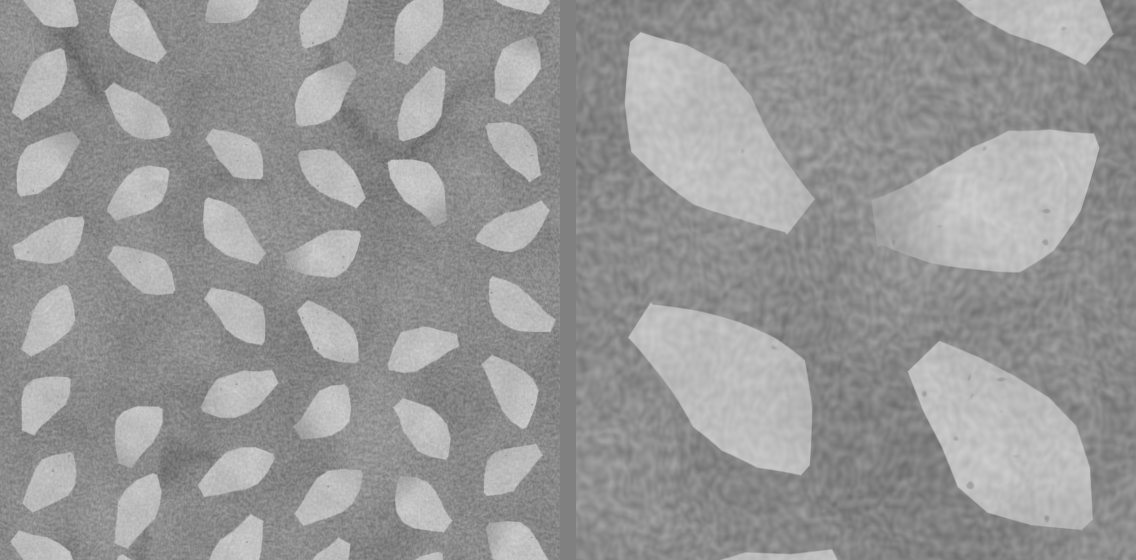
Left, the full canvas; right, a detail of the centre.
This pattern is drawn by a Shadertoy shader. Its source:

```glsl
// Pale cut-paper leaves scattered over mottled grey felted paper.
// Leaves sit in a shifted, jittered grid with faceted outlines; both papers
// are shaded with gradient noise that wraps, so the square tiles seamlessly.

const vec2 LEAF_GRID = vec2(6.0, 7.0);
const float FACETS = 6.0;
const float FELT_GREY = 0.54;
const float LEAF_GREY = 0.735;

vec3 hash(vec2 cell, float seed) {
    uvec3 v = uvec3(vec3(cell, seed)) * 1664525u + 1013904223u;
    v.x += v.y * v.z; v.y += v.z * v.x; v.z += v.x * v.y;
    v ^= v >> 16u;
    v.x += v.y * v.z; v.y += v.z * v.x; v.z += v.x * v.y;
    return vec3(v >> 8u) / 16777216.0;
}

vec2 wrapCell(vec2 cell, vec2 period) {
    return floor(mod(cell + 0.5, period));
}

float cornerSlope(vec2 cell, vec2 offset, vec2 period, float seed) {
    float angle = 6.2832 * hash(wrapCell(cell, period), seed).x;
    return dot(vec2(cos(angle), sin(angle)), offset);
}

// Gradient noise with a whole number of cells across the canvas.
float noise(vec2 uv, vec2 period, float seed) {
    vec2 p = uv * period, c = floor(p), f = p - c;
    vec2 s = f * f * f * (f * (f * 6.0 - 15.0) + 10.0);
    vec2 e = vec2(1.0, 0.0);
    float low = mix(cornerSlope(c, f, period, seed),
                    cornerSlope(c + e.xy, f - e.xy, period, seed), s.x);
    float high = mix(cornerSlope(c + e.yx, f - e.yx, period, seed),
                     cornerSlope(c + e.xx, f - e.xx, period, seed), s.x);
    return mix(low, high, s.y);
}

float fbm(vec2 uv, vec2 period, float seed) {
    float sum = 0.0, gain = 1.0;
    for (int i = 0; i < 5; i++) {
        sum += gain * noise(uv, period, seed + float(i));
        period *= 2.0;
        gain *= 0.55;
    }
    return sum;
}

// Relative half width from the cut neck (t = 0) to the tip (t = 1).
float leafProfile(float t) {
    float belly = sin(3.1416 * pow(t, 1.3));
    return belly + 0.36 * (1.0 - smoothstep(0.0, 0.6, t)) + 0.12 * t;
}

float facetWidth(float corner, float side, float id) {
    float cut = hash(vec2(corner, side), id + 200.0).x;
    return leafProfile(clamp(corner / FACETS, 0.0, 1.0)) * mix(0.92, 1.06, cut);
}

// Signed distance to a faceted leaf along x; t returns the place on its axis.
float leafDistance(vec2 p, vec2 halfSize, float bend, float id, out float t) {
    t = clamp(0.5 + 0.5 * p.x / halfSize.x, 0.0, 1.0);
    p.y += bend * halfSize.y * (4.0 * (t - 0.5) * (t - 0.5) - 0.3);
    float side = step(0.0, p.y), s = min(t * FACETS, FACETS - 0.001);
    float width = mix(facetWidth(floor(s), side, id),
                      facetWidth(floor(s) + 1.0, side, id), fract(s));
    float slant = bend * 0.5 * p.y * (1.0 - t);
    return max((abs(p.y) - width * halfSize.y) * 0.85, abs(p.x + slant) - halfSize.x);
}

// Nearest leaf: distance, place on the axis, tone and fading as random values.
vec4 scatterLeaves(vec2 uv) {
    vec4 nearest = vec4(1.0);
    for (int i = -1; i <= 1; i++) {
        float column = floor(uv.x * LEAF_GRID.x) + float(i);
        float shift = hash(vec2(mod(column + LEAF_GRID.x, LEAF_GRID.x), 0.0), 90.0).x;
        for (int j = -1; j <= 1; j++) {
            vec2 cell = vec2(column, floor(uv.y * LEAF_GRID.y - shift) + float(j));
            vec2 key = wrapCell(cell, LEAF_GRID);
            vec3 a = hash(key, 91.0), b = hash(key, 92.0), c = hash(key, 93.0);
            if (c.x < 0.04) continue;
            vec2 jitter = (a.xy - 0.5) * vec2(0.12, 0.06);
            vec2 p = uv - (cell + vec2(0.5, 0.5 + shift) + jitter) / LEAF_GRID;
            float angle = mix(0.35, 1.15, a.z) * (b.x < 0.5 ? -1.0 : 1.0);
            angle += b.y < 0.5 ? 3.1416 : 0.0;
            vec2 axis = vec2(cos(angle), sin(angle));
            p = vec2(dot(p, axis), dot(p, vec2(-axis.y, axis.x)));
            vec2 halfSize = vec2(mix(0.060, 0.073, b.z), mix(0.033, 0.038, c.y));
            float t;
            float d = leafDistance(p, halfSize, c.z - 0.5, key.x + LEAF_GRID.x * key.y, t);
            if (d < nearest.x) nearest = vec4(d, t, c.y, a.x);
        }
    }
    return nearest;
}

// Felt: cloudy mottling, matted hairs and a few ragged dark creases.
float feltTone(vec2 uv, vec2 warp, float grain) {
    float clouds = fbm(uv + 0.05 * warp, vec2(5.0), 10.0);
    float hairs = noise(uv + 0.02 * warp, vec2(70.0, 150.0), 20.0);
    float fold = abs(noise(uv + 0.035 * warp, vec2(4.0, 2.0), 30.0));
    float stretch = smoothstep(0.0, 0.3, noise(uv, vec2(3.0), 31.0));
    float crease = (1.0 - smoothstep(0.0, 0.09, fold)) * stretch;
    return FELT_GREY + 0.075 * clouds + 0.05 * hairs + 0.085 * grain - 0.075 * crease;
}

// Leaf paper: soft shading, embossed wrinkles, specks and some faded ends.
float leafTone(vec2 uv, vec2 warp, float grain, vec4 leaf) {
    float shade = fbm(uv, vec2(14.0), 40.0);
    float fold = noise(uv + 0.01 * warp, vec2(17.0), 50.0);
    float wrinkle = fold * exp(-500.0 * fold * fold) * smoothstep(0.0, 0.3, noise(uv, vec2(12.0), 51.0));
    float speck = smoothstep(0.48, 0.62, noise(uv, vec2(110.0), 60.0));
    float end = leaf.w < 0.5 ? 1.0 - leaf.y : leaf.y;
    float fade = smoothstep(0.55, 1.0, end) * smoothstep(0.4, 1.0, leaf.z);
    return LEAF_GREY + 0.03 * (leaf.z - 0.3) + 0.05 * shade + 0.05 * grain
         + 0.9 * wrinkle - 0.12 * speck - 0.11 * fade;
}

void mainImage(out vec4 fragColor, in vec2 fragCoord) {
    vec2 uv = fragCoord / iResolution.xy;
    float pixel = 1.0 / iResolution.y;
    vec2 warp = vec2(fbm(uv, vec2(9.0), 70.0), fbm(uv, vec2(9.0), 80.0));
    float grain = noise(uv + 0.01 * warp, vec2(230.0, 190.0), 21.0)
                + 0.6 * noise(uv, vec2(120.0, 140.0), 22.0);
    vec4 leaf = scatterLeaves(uv);
    float cover = 1.0 - smoothstep(-pixel, pixel, leaf.x);
    float tone = mix(feltTone(uv, warp, grain), leafTone(uv, warp, grain, leaf), cover);
    fragColor = vec4(vec3(tone), 1.0);
}
```
